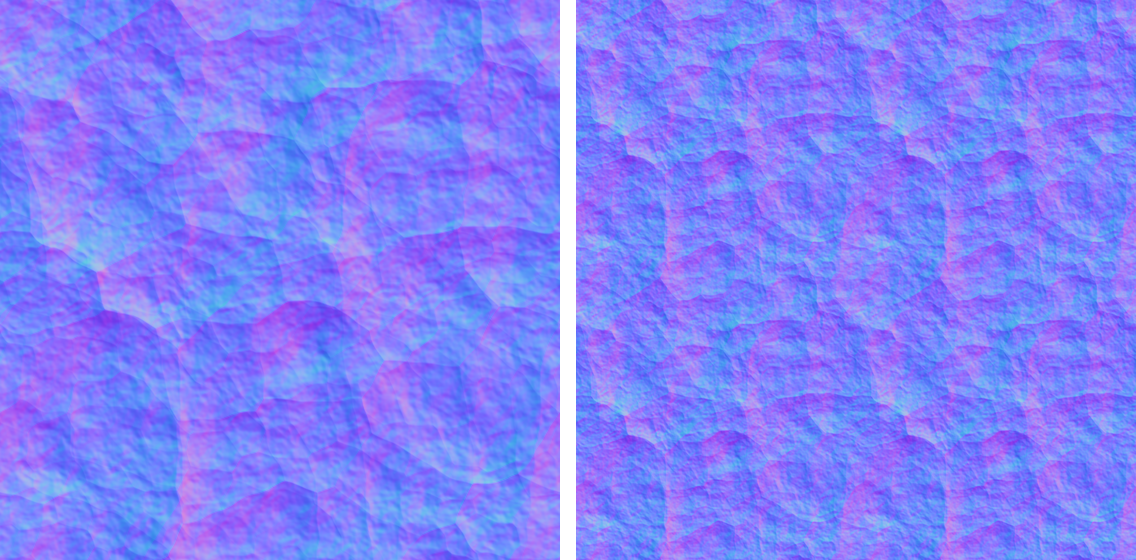
Left, the tile; right, the same tile 2 across and 2 down.
This texture map is drawn by a three.js fragment shader. Its source:

```glsl
// Tangent-space normal map of weathered rock: scooped hollows meeting in
// sharp crests, roughened by fine grain. A wrapping height field is summed
// from cellular bowls and gradient noise, then differentiated.
varying vec2 vUv;

vec2 hash2(vec2 cell, float seed) {
  vec3 q = fract(vec3(cell.xyx + seed * 7.31) * vec3(0.1031, 0.1030, 0.0973));
  q += dot(q, q.yzx + 33.33);
  return fract((q.xx + q.yz) * q.zy);
}

vec2 gradientAt(vec2 cell, vec2 period, float seed) {
  return hash2(mod(cell, period), seed) * 2.0 - 1.0;
}

// Gradient noise that repeats after a whole number of cells
float noise(vec2 uv, vec2 period, float seed) {
  vec2 p = uv * period;
  vec2 i = floor(p);
  vec2 f = p - i;
  vec2 w = f * f * f * (f * (f * 6.0 - 15.0) + 10.0);
  vec2 e = vec2(1.0, 0.0);
  float a = dot(gradientAt(i, period, seed), f);
  float b = dot(gradientAt(i + e.xy, period, seed), f - e.xy);
  float c = dot(gradientAt(i + e.yx, period, seed), f - e.yx);
  float d = dot(gradientAt(i + e.xx, period, seed), f - e.xx);
  return mix(mix(a, b, w.x), mix(c, d, w.x), w.y);
}

// Squared distance to the nearest point: round bowls with sharp crests
float bowls(vec2 uv, vec2 period, float seed) {
  vec2 p = uv * period;
  vec2 i = floor(p);
  vec2 f = p - i;
  float nearest = 8.0;
  for (int y = -1; y <= 1; y++) {
    for (int x = -1; x <= 1; x++) {
      vec2 o = vec2(float(x), float(y));
      vec2 r = o + 0.1 + 0.8 * hash2(mod(i + o, period), seed) - f;
      nearest = min(nearest, dot(r, r));
    }
  }
  return nearest;
}

float height(vec2 uv) {
  // Bend the crests, broadly and then raggedly
  vec2 bend = vec2(noise(uv, vec2(4.0), 1.0), noise(uv, vec2(4.0), 2.0)) * 0.05;
  bend += vec2(noise(uv, vec2(19.0), 3.0), noise(uv, vec2(19.0), 4.0)) * 0.012;
  vec2 p = uv + bend;

  // Tall hollows, then smaller chips
  float h = 0.045 * bowls(p, vec2(3.0, 2.0), 5.0);
  h += 0.022 * bowls(p, vec2(6.0, 7.0), 6.0);
  h += 0.006 * bowls(p, vec2(15.0, 16.0), 7.0);

  // Swells down to grain, with nearly equal slope in each octave
  float frequency = 5.0;
  for (int k = 0; k < 5; k++) {
    vec2 q = uv + bend * 0.4;
    h += 0.115 / frequency * noise(q, vec2(frequency), 10.0 + float(k));
    frequency *= 2.0;
  }
  // Creased grain
  float crease = noise(p, vec2(40.0, 46.0), 20.0);
  h -= 0.0016 * sqrt(crease * crease + 0.004);
  h += 0.0004 * noise(uv, vec2(128.0), 21.0);
  return h;
}

void main() {
  // Central differences give the slope
  vec2 e = vec2(0.0018, 0.0);
  vec2 slope = vec2(height(vUv + e.xy) - height(vUv - e.xy),
                    height(vUv + e.yx) - height(vUv - e.yx)) / (2.0 * e.x);
  vec3 normal = normalize(vec3(-slope, 1.0));
  gl_FragColor = vec4(normal * 0.5 + 0.5, 1.0);
}
```
